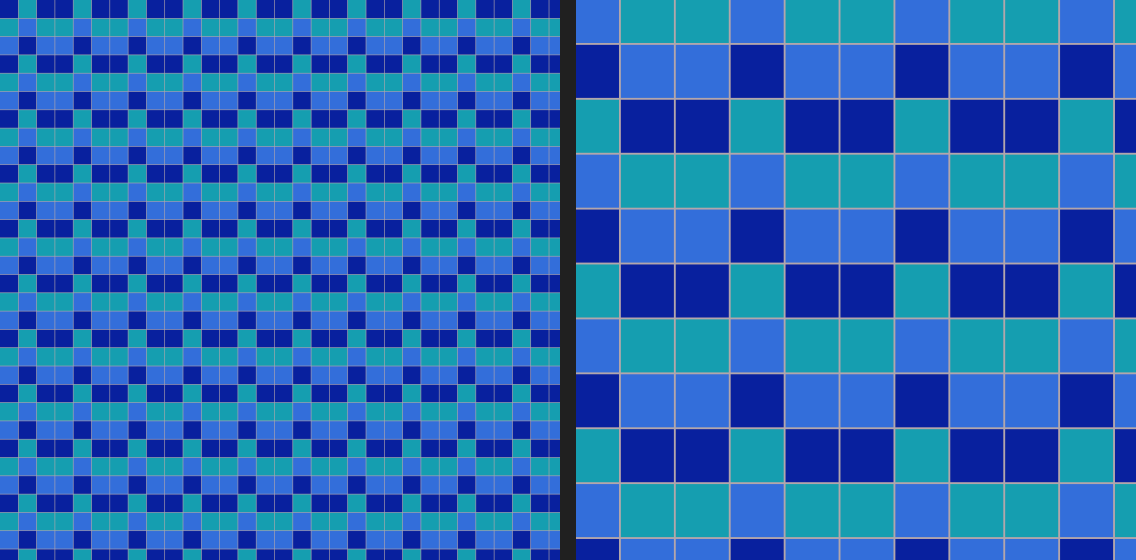
Left: the whole. Right: its middle third, enlarged.
This pattern is drawn by a three.js fragment shader. Its source:

```glsl
// Square tile grid in navy, teal and blue, with every third column shifted one colour ahead.
varying vec2 vUv;

const float TILES_ACROSS = 30.6;
const float GROUT_WIDTH = 0.034; // in tiles
const vec3 NAVY  = vec3(0.030, 0.125, 0.620);
const vec3 TEAL  = vec3(0.082, 0.620, 0.690);
const vec3 BLUE  = vec3(0.200, 0.430, 0.855);
const vec3 GROUT = vec3(0.700, 0.650, 0.670);

// Rows cycle through three colours; the middle column of each repeat runs one step ahead.
vec3 tileColor(vec2 tile) {
  float column = mod(tile.x + 0.5, 3.0);
  float accent = step(1.0, column) - step(2.0, column);
  float index = mod(tile.y + accent + 0.5, 3.0);
  return index < 1.0 ? NAVY : (index < 2.0 ? TEAL : BLUE);
}

// Share of a pixel covered by a line centred at zero, exact even for lines thinner than a pixel.
vec2 lineCoverage(vec2 offset, vec2 pixel) {
  vec2 halfLine = vec2(0.5 * GROUT_WIDTH);
  vec2 upper = min(offset + 0.5 * pixel, halfLine);
  vec2 lower = max(offset - 0.5 * pixel, -halfLine);
  return clamp((upper - lower) / pixel, 0.0, 1.0);
}

void main() {
  // Tiles are counted from the upper left corner.
  vec2 p = vec2(vUv.x, 1.0 - vUv.y) * TILES_ACROSS;
  vec2 pixel = max(fwidth(p), vec2(1e-5));
  vec2 corner = floor(p + 0.5);
  vec2 offset = p - corner;

  // Blend the four tiles that meet at the nearest corner.
  vec2 blend = clamp(offset / pixel + 0.5, 0.0, 1.0);
  vec3 above = mix(tileColor(corner - 1.0), tileColor(corner - vec2(0.0, 1.0)), blend.x);
  vec3 below = mix(tileColor(corner - vec2(1.0, 0.0)), tileColor(corner), blend.x);
  vec3 color = mix(above, below, blend.y);

  // Thin grout lines; the outer left and top borders have none.
  vec2 grout = lineCoverage(offset, pixel) * step(0.5, corner);
  float coverage = 1.0 - (1.0 - grout.x) * (1.0 - grout.y);
  gl_FragColor = vec4(mix(color, GROUT, coverage), 1.0);
}
```
